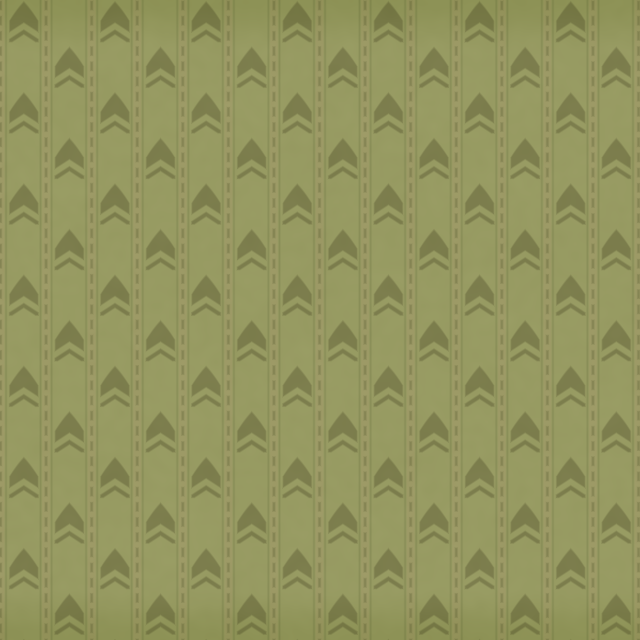
A WebGL 2 fragment shader for this pattern:

```glsl
#version 300 es
precision highp float;
// Olive striped wallpaper: staggered arrowheads with chevrons between stitched ribbons.

uniform vec2 u_resolution;
out vec4 fragColor;

vec2 hashGradient(vec2 cell) {
    vec2 h = vec2(dot(cell, vec2(127.1, 311.7)), dot(cell, vec2(269.5, 183.3)));
    return fract(sin(h) * 43758.5) * 2.0 - 1.0;
}

float gradientNoise(vec2 p) {
    vec2 i = floor(p), f = fract(p);
    vec2 w = f * f * f * (f * (f * 6.0 - 15.0) + 10.0);
    float a = dot(hashGradient(i), f);
    float b = dot(hashGradient(i + vec2(1, 0)), f - vec2(1, 0));
    float c = dot(hashGradient(i + vec2(0, 1)), f - vec2(0, 1));
    float d = dot(hashGradient(i + vec2(1, 1)), f - vec2(1, 1));
    return mix(mix(a, b, w.x), mix(c, d, w.x), w.y);
}

float fill(float dist, float soft) {
    return 1.0 - smoothstep(-soft, soft, dist);
}

// Arrowhead with a notched base; the tip is at zero and y points down.
float arrowhead(vec2 p) {
    float side = abs(p.x);
    float flank = (1.05 * side + 0.9 * side * side - p.y) * 0.62;
    float notch = (p.y - 0.46 - 0.65 * side) * 0.84;
    return max(max(flank, notch), side - 0.315);
}

// Thin chevron below the arrowhead, cut flat at its feet.
float chevron(vec2 p) {
    float side = abs(p.x);
    float bar = (abs(p.y - 0.665 - 0.65 * side) - 0.052) * 0.84;
    return max(max(bar, side - 0.32), p.y - 0.885);
}

void main() {
    vec2 uv = gl_FragCoord.xy / u_resolution;

    // Square cells, one stripe wide, counted from the top left
    vec2 grid = vec2(uv.x, 1.0 - uv.y) * 14.043 - vec2(0.011, 0.037);
    float soft = max(0.026, 10.0 / min(u_resolution.x, u_resolution.y));
    float column = floor(grid.x);
    float across = fract(grid.x) - 0.5;
    float seam = 0.5 - abs(across);

    vec3 olive = vec3(0.594, 0.608, 0.386);
    vec3 tan_ = vec3(0.618, 0.603, 0.402);
    vec3 lineGreen = vec3(0.525, 0.545, 0.335);
    vec3 stitchBrown = vec3(0.505, 0.505, 0.315);
    vec3 arrowGreen = vec3(0.485, 0.490, 0.300);

    // Ribbon with a thin border on each side
    vec3 color = mix(olive, tan_, 0.85 * fill(seam - 0.088, soft));
    color = mix(color, lineGreen, 0.85 * fill(abs(seam - 0.122) - 0.018, soft));

    // Stitches along the seam, three to a cell
    float along = abs(fract(grid.y * 3.0 + 0.25) - 0.5) / 3.0;
    float stitch = max(seam - 0.028, along - 0.1);
    color = mix(color, stitchBrown, 0.85 * fill(stitch, soft));

    // Arrows every second cell, staggered between columns
    float down = mod(grid.y - mod(column, 2.0) + 0.5, 2.0) - 0.5;
    vec2 local = vec2(across - 0.012, down);
    float motif = min(arrowhead(local), chevron(local));
    color = mix(color, arrowGreen, fill(motif, soft));

    // Faint mottling, and a greener shade at the top and bottom
    color += 0.010 * gradientNoise(uv * 45.0) + 0.008 * gradientNoise(uv * 9.0);
    float border = 1.0 - smoothstep(0.0, 0.085, min(uv.y, 1.0 - uv.y));
    color *= mix(vec3(1.0), vec3(0.93, 0.94, 0.87), border);

    fragColor = vec4(color, 1.0);
}
```
